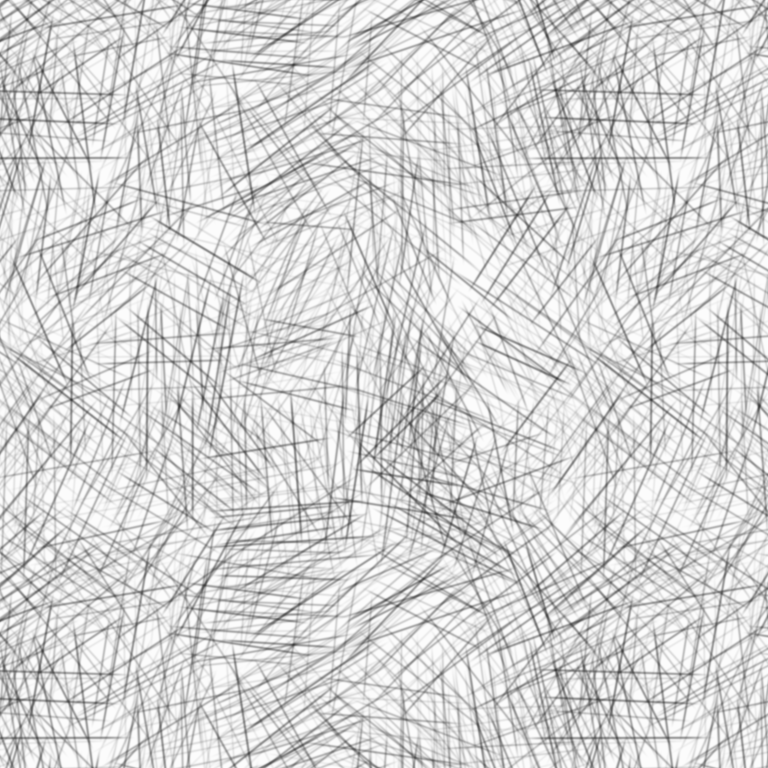
Give the GLSL for this texture, as a Shadertoy shader.

```glsl
// Dense pencil cross-hatching on white paper: overlapping bundles of thin, nearly
// parallel strokes. Jittered cells on several layers each hold one bundle at a
// random angle, and the graphite of all strokes adds up as optical density.

const float PERIOD = 0.755;      // distance after which the hatching repeats
const float CELLS = 5.0;         // bundles per period on each layer
const int LAYERS = 7;
const float STROKE_SIGMA = 0.0012;
const float PAPER = 0.99;
const float TAU = 6.2831853;

float hash(vec2 p) {
    return fract(sin(dot(p, vec2(127.1, 311.7))) * 43758.5453);
}

vec2 hash2(vec2 p) {
    return vec2(hash(p), hash(p + vec2(37.3, 17.9)));
}

vec2 rotate(vec2 p, float angle) {
    float c = cos(angle), s = sin(angle);
    return vec2(c * p.x + s * p.y, c * p.y - s * p.x);
}

// Density of one soft stroke along x, fading towards both ends.
float stroke(vec2 p, float halfLength, float sigma) {
    float across = p.y / sigma;
    float fade = 1.0 - smoothstep(0.65 * halfLength, halfLength, abs(p.x));
    return exp(-0.5 * across * across) * fade;
}

// Density of a bundle of uneven strokes centred on the origin.
float bundle(vec2 p, vec2 seed, float sigma) {
    vec2 shape = hash2(seed + 5.1);
    vec2 halfSize = mix(vec2(0.10, 0.05), vec2(0.14, 0.08), shape);
    p = rotate(p, TAU * hash(seed + 9.7));
    if (abs(p.x) > halfSize.x || abs(p.y) > halfSize.y + 0.03) return 0.0;

    float spacing = mix(0.015, 0.025, hash(seed + 13.3));
    float pressure = mix(0.6, 1.4, hash(seed + 21.9));
    float nearest = floor(p.y / spacing + 0.5);
    float density = 0.0;
    for (int i = -1; i <= 1; i++) {
        float index = nearest + float(i);
        if (abs(index * spacing) > halfSize.y) continue;
        vec2 lineSeed = seed + vec2(index * 1.37, index * 2.71);
        vec2 wobble = hash2(lineSeed + 31.7) - 0.5;
        vec2 look = hash2(lineSeed + 47.1);
        float ink = mix(0.06, 0.42, look.x * look.x);
        float offset = (index + 0.8 * wobble.x) * spacing + 0.12 * wobble.y * p.x;
        float halfLength = halfSize.x * mix(0.65, 1.0, look.y);
        density += ink * stroke(vec2(p.x, p.y - offset), halfLength, sigma);
    }
    return density * pressure;
}

// Density of one repeating layer of scattered bundles.
float hatchLayer(vec2 uv, float layer, float sigma) {
    float cellSize = PERIOD / CELLS;
    vec2 grid = uv / cellSize + hash2(vec2(layer, 3.7)) * CELLS;
    vec2 home = floor(grid);
    float density = 0.0;
    for (int y = -1; y <= 1; y++) {
        for (int x = -1; x <= 1; x++) {
            vec2 cell = home + vec2(x, y);
            vec2 seed = mod(cell, CELLS) + layer * vec2(11.3, 7.9);
            vec2 centre = cell + mix(vec2(0.15), vec2(0.85), hash2(seed));
            density += bundle((grid - centre) * cellSize, seed, sigma);
        }
    }
    return density;
}

void mainImage(out vec4 fragColor, in vec2 fragCoord) {
    float canvas = min(iResolution.x, iResolution.y);
    vec2 uv = fragCoord / canvas;
    float sigma = max(STROKE_SIGMA, 0.6 / canvas);  // keeps strokes smooth

    float density = 0.0;
    for (int i = 0; i < LAYERS; i++) {
        density += hatchLayer(uv, float(i) + 1.0, sigma);
    }
    fragColor = vec4(vec3(PAPER * exp(-density)), 1.0);
}
```
